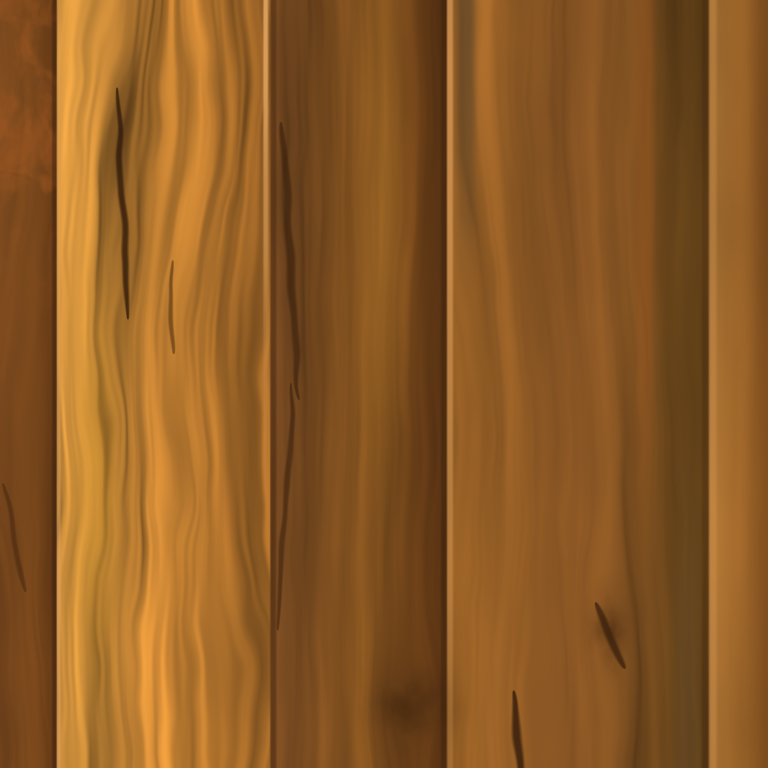
Reproduce this texture procedurally as a three.js fragment shader.

```glsl
varying vec2 vUv;

const vec3 DARK_PORE = vec3(0.20, 0.11, 0.04);
const vec3 PALE_EDGE = vec3(0.86, 0.62, 0.36);
const vec3 HONEY = vec3(0.82, 0.58, 0.19);
const vec3 RUSSET = vec3(0.63, 0.34, 0.13);

float hash(vec2 p) {
  vec3 q = fract(p.xyx * 0.1031);
  q += dot(q, q.yzx + 33.33);
  return fract((q.x + q.y) * q.z);
}

float noise(vec2 p) {
  vec2 cell = floor(p);
  vec2 f = fract(p);
  f = f * f * (3.0 - 2.0 * f);
  float low = mix(hash(cell), hash(cell + vec2(1.0, 0.0)), f.x);
  float high = mix(hash(cell + vec2(0.0, 1.0)), hash(cell + 1.0), f.x);
  return mix(low, high, f.y);
}

float fbm(vec2 p) {
  float sum = 0.0;
  float weight = 0.5;
  for (int i = 0; i < 4; i++) {
    sum += weight * noise(p);
    p = p * 2.03 + 17.0;
    weight *= 0.5;
  }
  return sum;
}

// Soft round falloff, one at the centre
float blob(vec2 p, vec2 centre, vec2 radius) {
  vec2 d = (p - centre) / radius;
  return exp(-dot(d, d));
}

// Vertical band with soft sides
float strip(float x, float centre, float width) {
  return 1.0 - smoothstep(width * 0.25, width, abs(x - centre));
}

// Crack tapering to a point at both ends
float crack(vec2 p, vec2 a, vec2 b, float width) {
  p.x += (noise(p * vec2(20.0, 24.0)) - 0.5) * 0.009;
  vec2 ab = b - a;
  float t = clamp(dot(p - a, ab) / dot(ab, ab), 0.0, 1.0);
  float halfWidth = width * sqrt(4.0 * t * (1.0 - t)) + 0.0003;
  return 1.0 - smoothstep(halfWidth * 0.3, halfWidth + 0.0015, length(p - a - ab * t));
}

// Push the fibres aside around a knot
vec2 flowAround(vec2 p, vec2 centre, vec2 radius) {
  p.x -= (p.x - centre.x) * 0.65 * blob(p, centre, radius);
  return p;
}

// Fibres stretched along the plank, centred on zero
float grain(vec2 p, float bend, float detail, float seed) {
  float x = p.x + (fbm(p * vec2(5.0, 2.2) + seed) - 0.47) * bend;
  float broad = noise(vec2(x * 32.0, p.y * 1.1) + seed);
  float fine = noise(vec2(x * 85.0, p.y * 2.6) + seed * 2.0);
  float fibre = noise(vec2(x * 210.0, p.y * 7.0) + seed * 3.0);
  return (broad - 0.5) * 0.6 + ((fine - 0.5) * 0.65 + (fibre - 0.5) * 0.3) * detail;
}

// Plank shaded across its span; look = contrast, bend, detail, seed
vec3 plank(vec2 p, vec2 span, vec3 left, vec3 middle, vec3 right, vec4 look) {
  float t = clamp((p.x - span.x) / (span.y - span.x), 0.0, 1.0);
  vec3 wood = mix(left, middle, smoothstep(0.0, 0.55, t));
  wood = mix(wood, right, smoothstep(0.5, 1.0, t));
  float g = grain(p, look.y, look.z, look.w);
  float cloud = fbm(p * vec2(9.0, 3.0) + look.w * 5.0) - 0.47;
  wood *= 1.0 + look.x * g + 0.22 * cloud;
  return mix(wood, DARK_PORE, smoothstep(0.24, 0.65, -g) * look.x * 0.7);
}

vec3 layPlank(vec3 below, vec3 wood, float x, float edge) {
  return mix(below, wood, smoothstep(edge - 0.0015, edge + 0.0015, x));
}

void main() {
  vec2 p = vUv;
  vec2 q = flowAround(p, vec2(0.54, 0.08), vec2(0.05, 0.09));
  q = flowAround(q, vec2(0.80, 0.17), vec2(0.04, 0.11));
  q = flowAround(q, vec2(0.71, 0.09), vec2(0.04, 0.12));
  q = flowAround(q, vec2(0.155, 0.72), vec2(0.025, 0.22));

  // Five planks of unequal width
  vec3 color = plank(q, vec2(0.0, 0.074), vec3(0.46, 0.27, 0.11), vec3(0.44, 0.26, 0.10), vec3(0.37, 0.21, 0.08), vec4(0.45, 0.09, 0.45, 3.0));
  float swirl = fbm(p * vec2(28.0, 17.0) + 2.0 * fbm(p * 15.0));
  color = mix(color, RUSSET, smoothstep(0.45, 0.8, swirl) * smoothstep(0.55, 0.8, p.y) * 0.6);
  color = layPlank(color, plank(q, vec2(0.074, 0.352), vec3(0.79, 0.55, 0.23), vec3(0.70, 0.46, 0.18), vec3(0.61, 0.39, 0.15), vec4(0.62, 0.10, 1.0, 11.0)), p.x, 0.074);
  color = layPlank(color, plank(q, vec2(0.352, 0.582), vec3(0.47, 0.29, 0.13), vec3(0.53, 0.33, 0.125), vec3(0.35, 0.20, 0.075), vec4(0.40, 0.06, 0.65, 23.0)), p.x, 0.352);
  color = layPlank(color, plank(q, vec2(0.582, 0.923), vec3(0.60, 0.38, 0.15), vec3(0.54, 0.335, 0.14), vec3(0.37, 0.245, 0.09), vec4(0.38, 0.09, 0.42, 37.0)), p.x, 0.582);
  color = layPlank(color, plank(q, vec2(0.923, 1.0), vec3(0.67, 0.45, 0.20), vec3(0.62, 0.40, 0.165), vec3(0.49, 0.30, 0.115), vec4(0.22, 0.03, 0.2, 51.0)), p.x, 0.923);

  // Broad stains and glows
  color = mix(color, HONEY, 0.55 * blob(p, vec2(0.125, 0.36), vec2(0.028, 0.25)));
  color = mix(color, HONEY, 0.22 * blob(p, vec2(0.50, 0.72), vec2(0.03, 0.35)));
  color = mix(color, RUSSET, 0.35 * strip(p.x, 0.84, 0.018) * smoothstep(0.2, 0.6, p.y));
  color = mix(color, vec3(0.36, 0.27, 0.16), 0.6 * strip(p.x, 0.607, 0.018) * smoothstep(0.55, 0.95, p.y));
  color = mix(color, vec3(0.43, 0.32, 0.18), 0.4 * strip(p.x, 0.895, 0.025) * (1.0 - smoothstep(0.1, 0.5, p.y)));

  // Dark knots
  float knotNoise = fbm(p * vec2(40.0, 28.0));
  color = mix(color, DARK_PORE, 0.75 * knotNoise * blob(p, vec2(0.536, 0.08), vec2(0.045, 0.04)));
  color = mix(color, DARK_PORE, 0.9 * knotNoise * blob(p, vec2(0.795, 0.18), vec2(0.022, 0.04)));

  // Cracks along the fibres
  float cracks = crack(p, vec2(0.150, 0.885), vec2(0.169, 0.585), 0.0045);
  cracks = max(cracks, 0.6 * crack(p, vec2(0.222, 0.66), vec2(0.226, 0.54), 0.003));
  cracks = max(cracks, 0.7 * crack(p, vec2(0.368, 0.84), vec2(0.388, 0.48), 0.006));
  cracks = max(cracks, 0.65 * crack(p, vec2(0.380, 0.50), vec2(0.362, 0.18), 0.004));
  cracks = max(cracks, 0.85 * crack(p, vec2(0.777, 0.215), vec2(0.816, 0.130), 0.006));
  cracks = max(cracks, crack(p, vec2(0.670, 0.10), vec2(0.678, -0.04), 0.006));
  cracks = max(cracks, 0.5 * crack(p, vec2(0.005, 0.37), vec2(0.033, 0.23), 0.004));
  color = mix(color, DARK_PORE, cracks * 0.82);

  // Shadowed joints and pale worn edges
  float wear = 0.65 + 0.35 * noise(vec2(p.x * 8.0, p.y * 9.0));
  color = mix(color, DARK_PORE, 0.45 * strip(p.x, 0.071, 0.005) + 0.4 * strip(p.x, 0.356, 0.006));
  color = mix(color, DARK_PORE, 0.4 * strip(p.x, 0.578, 0.006) + 0.3 * strip(p.x, 0.919, 0.008));
  color = mix(color, PALE_EDGE, wear * strip(p.x, 0.0765, 0.004) * mix(0.9, 0.4, p.y));
  color = mix(color, PALE_EDGE, wear * strip(p.x, 0.346, 0.005) * smoothstep(0.3, 0.95, p.y));
  color = mix(color, PALE_EDGE, wear * strip(p.x, 0.586, 0.006) * mix(0.35, 0.9, p.y));
  color = mix(color, PALE_EDGE, 0.3 * strip(p.x, 0.928, 0.008));

  gl_FragColor = vec4(clamp(color, 0.0, 1.0), 1.0);
}
```
